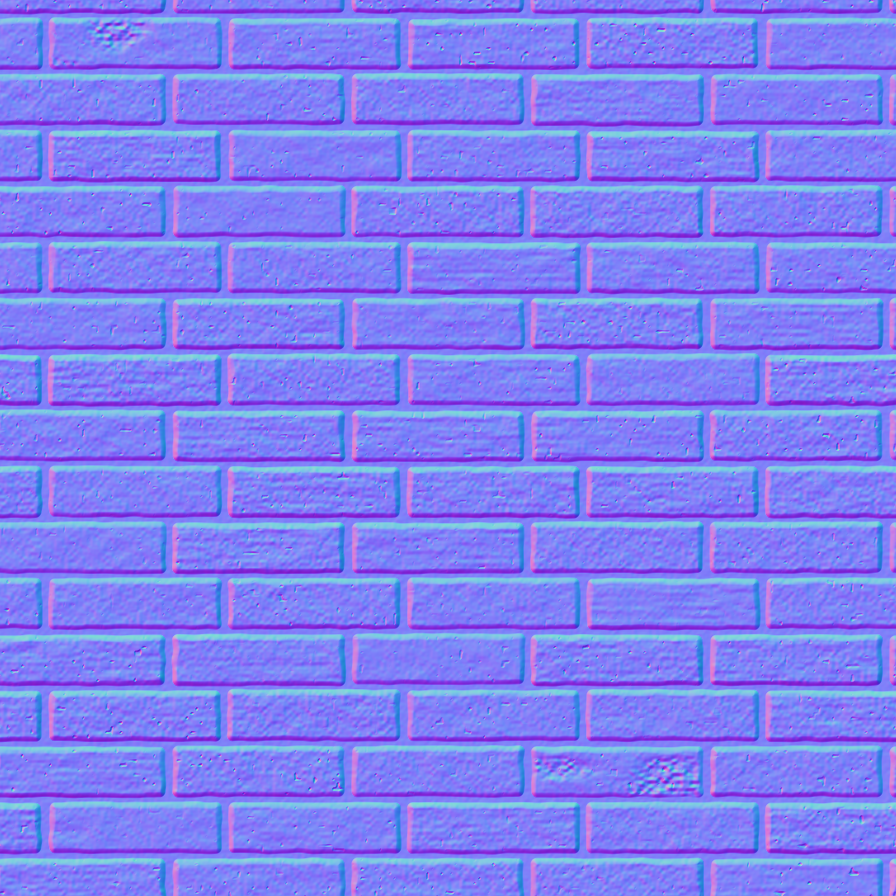
Write a WebGL 1 fragment shader that draws this texture map.

```glsl
precision highp float;
// Tangent-space normal map of a worn running-bond brick wall, seamless on all sides.

uniform vec2 u_resolution;

// Layout, in canvas units
const vec2 BRICKS = vec2(5.0, 16.0);       // repeats across and down
const float ROW_PHASE = 0.719;             // height of the first joint, in rows
const float EVEN_SHIFT = 0.254;            // joint position in even rows, in bricks
const float ODD_SHIFT = 0.944;             // joint position in odd rows, in bricks
const vec2 MORTAR = vec2(0.0075, 0.0052);  // joint widths
const float CORNER = 0.0060;               // corner radius
const float SIZE_JITTER = 0.0014;          // variation in brick size and position
const float EDGE_WOBBLE = 0.0018;          // unevenness of the brick outline

// Relief, in canvas units
const float BRICK_RISE = 0.0031;           // height of a brick above the joint
const float TOP_BEVEL = 0.0070;            // soft upper edge
const float BOTTOM_BEVEL = 0.0052;         // steeper lower edge
const float GRAIN = 0.00085;
const float LUMPS = 0.0016;
const float STREAKS = 0.0011;
const float PITS = 0.0016;
const float DAMAGE = 0.0045;
const float DAMAGED_SHARE = 0.09;

// Encoding: red rises to the left, green rises upward
const float SAMPLE_STEP = 0.0010;
const vec3 FLAT_COLOR = vec3(0.50, 0.50, 0.50);
const vec3 NORMAL_GAIN = vec3(0.50, 0.50, 0.475);

float hash(vec2 p) {
  vec3 q = fract(vec3(p.xyx) * 0.1031);
  q += dot(q, q.yzx + 33.33);
  return fract((q.x + q.y) * q.z);
}

// Value noise that wraps after the given number of cells
float tileNoise(vec2 uv, vec2 cells) {
  vec2 p = uv * cells;
  vec2 i = floor(p);
  vec2 f = p - i;
  f = f * f * (3.0 - 2.0 * f);
  vec2 a = mod(i, cells);
  vec2 b = mod(i + 1.0, cells);
  return mix(mix(hash(a), hash(vec2(b.x, a.y)), f.x),
             mix(hash(vec2(a.x, b.y)), hash(b), f.x), f.y);
}

float roundedBox(vec2 p, vec2 halfSize, float radius) {
  vec2 q = abs(p) - halfSize + radius;
  return length(max(q, 0.0)) + min(max(q.x, q.y), 0.0) - radius;
}

float wallHeight(vec2 uv) {
  // Brick cell and its identity
  vec2 cell = uv * BRICKS - vec2(0.0, ROW_PHASE);
  float row = floor(cell.y);
  cell.x -= mix(EVEN_SHIFT, ODD_SHIFT, mod(row, 2.0));
  vec2 id = mod(floor(cell), BRICKS);
  vec2 local = (fract(cell) - 0.5) / BRICKS;
  float seedA = hash(id + 17.0);
  float seedB = hash(id + 53.0);
  float seedC = hash(id + 91.0);

  // Uneven outline and rounded bevel
  local += (vec2(seedA, seedB) - 0.5) * SIZE_JITTER;
  vec2 halfSize = 0.5 / BRICKS - 0.5 * MORTAR - seedC * SIZE_JITTER * 0.5;
  float edge = roundedBox(local, halfSize, CORNER);
  edge += (tileNoise(uv, vec2(60.0, 80.0)) - 0.5) * EDGE_WOBBLE;
  float upper = smoothstep(-0.5, 0.5, local.y / halfSize.y);
  float rise = clamp(-edge / mix(BOTTOM_BEVEL, TOP_BEVEL, upper), 0.0, 1.0);
  float height = BRICK_RISE * rise * (1.5 - 0.5 * rise * rise);

  // Fine grain, broad lumps and pressed streaks
  float grain = tileNoise(uv, vec2(250.0)) + 0.7 * tileNoise(uv + 0.61, vec2(140.0, 180.0));
  height += GRAIN * mix(0.4, 0.6 + 0.7 * seedA, rise) * grain;
  height += LUMPS * rise * tileNoise(uv, vec2(45.0, 70.0));
  float streaked = smoothstep(0.45, 0.9, seedB);
  height += STREAKS * rise * streaked * tileNoise(uv, vec2(28.0, 210.0));

  // Scattered pits, and broken patches on a few bricks
  float pits = smoothstep(0.87, 0.99, tileNoise(uv + 0.37, vec2(190.0)));
  height -= PITS * rise * pits * (0.2 + seedC);
  float damaged = step(1.0 - DAMAGED_SHARE, hash(id + 137.0));
  float patchMask = smoothstep(0.50, 0.75, tileNoise(uv, vec2(16.0, 28.0)));
  height -= DAMAGE * rise * damaged * patchMask * tileNoise(uv, vec2(190.0, 240.0));
  return height;
}

void main() {
  vec2 uv = gl_FragCoord.xy / u_resolution;
  vec2 dx = vec2(SAMPLE_STEP, 0.0);
  vec2 dy = vec2(0.0, SAMPLE_STEP);

  // Slope by central differences, which also softens the edges
  vec2 slope = vec2(wallHeight(uv + dx) - wallHeight(uv - dx),
                    wallHeight(uv + dy) - wallHeight(uv - dy)) / (2.0 * SAMPLE_STEP);
  vec3 normal = normalize(vec3(slope.x, -slope.y, 1.0));
  gl_FragColor = vec4(FLAT_COLOR + NORMAL_GAIN * normal, 1.0);
}
```
